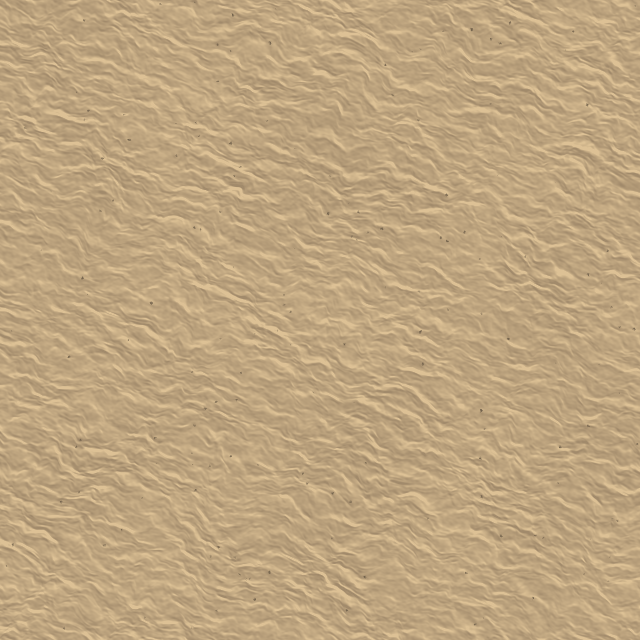
Give the GLSL for this texture, as a three.js fragment shader.

```glsl
// Wind-rippled sand: short slanting bright crests, streaky grain, sparse dark specks.
varying vec2 vUv;

const vec3 SAND_MID = vec3(0.748, 0.648, 0.500);
const vec3 SAND_RANGE = vec3(0.054, 0.050, 0.038);
const vec3 SPECK_COLOR = vec3(0.42, 0.36, 0.28);
const float RIPPLE_ANGLE = 0.36;
const vec2 RIPPLE_FREQ = vec2(25.0, 51.0);
const float CREST_SHEAR = -0.54;
const float SLOPE_STEP = 0.0011;

vec2 hash2(vec2 p) {
  vec3 q = fract(vec3(p.xyx) * vec3(0.1031, 0.1030, 0.0973));
  q += dot(q, q.yzx + 33.33);
  return fract((q.xx + q.yz) * q.zy);
}

float cornerDot(vec2 cell, vec2 offset) {
  float angle = 6.28318 * hash2(cell).x;
  return dot(vec2(cos(angle), sin(angle)), offset);
}

float gradientNoise(vec2 p) {
  vec2 cell = floor(p);
  vec2 f = p - cell;
  vec2 w = f * f * f * (f * (f * 6.0 - 15.0) + 10.0);
  vec2 r = vec2(1.0, 0.0);
  float low = mix(cornerDot(cell, f), cornerDot(cell + r.xy, f - r.xy), w.x);
  float high = mix(cornerDot(cell + r.yx, f - r.yx),
                   cornerDot(cell + r.xx, f - r.xx), w.x);
  return mix(low, high, w.y);
}

// Bends the ripple lines so that crests wander and join.
vec2 windWarp(vec2 p, float freq, float amount) {
  return p + amount * vec2(gradientNoise(p * freq + 41.0),
                           gradientNoise(p * freq + 87.0));
}

// Turns p so that x runs along the ripples and y across them.
vec2 rippleAxes(vec2 p, float angle) {
  float c = cos(angle);
  float s = sin(angle);
  return vec2(c * p.x - s * p.y, s * p.x + c * p.y);
}

// Ripple height; the first layers are sheared to make the lit face steep and thin.
float sandHeight(vec2 p, float angle, vec2 freq, float shear) {
  vec2 bent = windWarp(windWarp(p, 10.0, 0.020), 38.0, 0.008);
  bent = windWarp(bent, 95.0, 0.0022);
  vec2 q = rippleAxes(bent, angle) * freq + 100.0;
  float height = gradientNoise(q + vec2(0.0, shear * gradientNoise(q)));
  vec2 small = q * vec2(2.0, 1.8) + 17.0;
  small.y += shear * gradientNoise(small);
  height += 0.42 * gradientNoise(small);
  height += 0.18 * gradientNoise(q * vec2(4.0, 3.6) + 53.0);
  return height;
}

// Slope of the sand toward the light, in ripple units.
float litSlope(vec2 p, float stepSize) {
  vec2 d = stepSize * vec2(sin(RIPPLE_ANGLE), cos(RIPPLE_ANGLE));
  float below = sandHeight(p - d, RIPPLE_ANGLE, RIPPLE_FREQ, CREST_SHEAR);
  float above = sandHeight(p + d, RIPPLE_ANGLE, RIPPLE_FREQ, CREST_SHEAR);
  return (below - above) / (2.0 * stepSize * RIPPLE_FREQ.y);
}

// Soft ragged dots, one at most per grid cell.
float specks(vec2 p, float grid, float chance) {
  vec2 ragged = windWarp(p, 300.0, 0.0022) * grid;
  vec2 cell = floor(ragged);
  vec2 kind = hash2(cell + grid);
  vec2 center = 0.2 + 0.6 * hash2(cell + grid * 3.0);
  float dist = length(ragged - cell - center) / grid;
  float radius = mix(0.0018, 0.0034, kind.y);
  float spot = 1.0 - smoothstep(0.1 * radius, radius, dist);
  return spot * step(kind.x, chance) * mix(0.3, 0.95, kind.y);
}

void main() {
  // Light and shade on the ripples, stronger in some patches
  float patches = 1.0 + 0.5 * gradientNoise(vUv * 6.0 + 11.0);
  float shade = litSlope(vUv, SLOPE_STEP) * patches;

  // Streaky grain and broad drifts of tone
  vec2 streaks = rippleAxes(vUv, RIPPLE_ANGLE) * vec2(130.0, 230.0);
  shade += 0.8 * gradientNoise(streaks + 300.0);
  shade += 0.5 * gradientNoise(vUv * 5.0 + 29.0);

  // Crests gain light, hollows stay even
  shade = clamp(shade, -2.4, 2.2);
  shade += 0.05 * (shade * shade - 0.8);
  vec3 color = SAND_MID + SAND_RANGE * min(shade, 2.2);

  // Dark specks, gathered in loose groups
  float crowd = 1.0 + 2.0 * gradientNoise(vUv * 7.0 + 71.0);
  float dark = max(specks(vUv, 34.0, 0.05 * crowd), specks(vUv, 71.0, 0.02 * crowd));
  color = mix(color, SPECK_COLOR, dark);

  gl_FragColor = vec4(color, 1.0);
}
```
